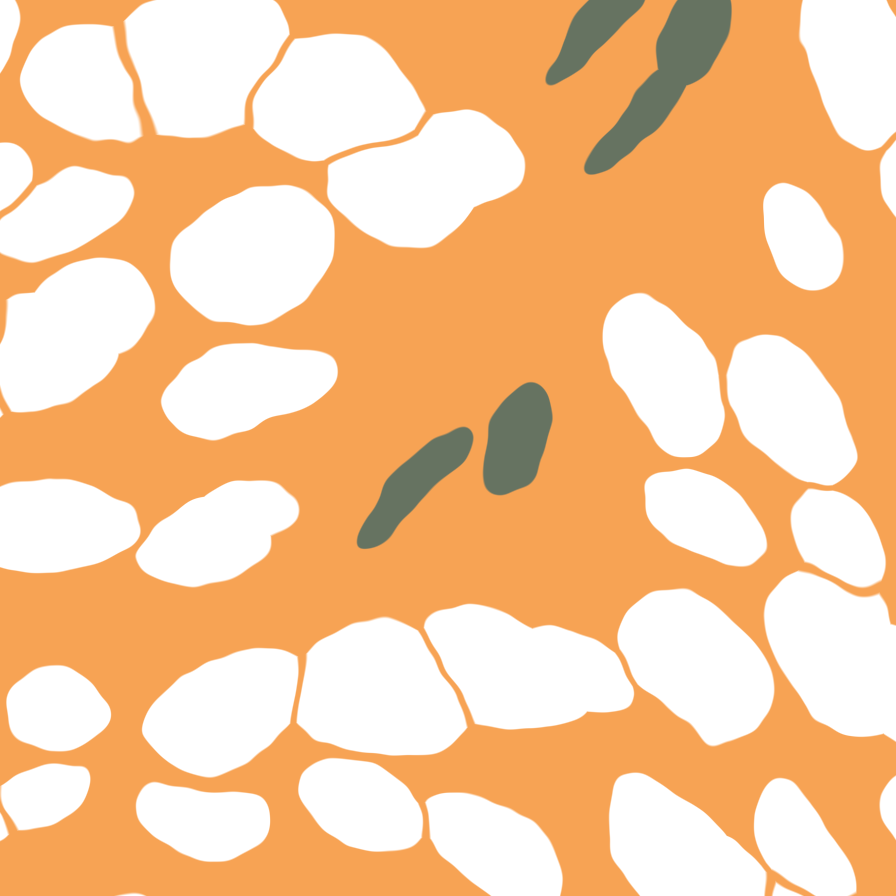
Write a three.js fragment shader that draws this pattern.

```glsl
varying vec2 vUv;

const vec3 GROUND = vec3(0.97, 0.64, 0.33);
const vec3 STONE = vec3(1.0);
const vec3 LEAF = vec3(0.40, 0.45, 0.38);

const float CELLS = 6.0;                     // stones across the canvas
const float JITTER = 0.56;                   // scatter inside a cell
const vec2 STONE_RADII = vec2(0.091, 0.060);
const vec2 STONE_SCALE = vec2(0.68, 1.2);    // smallest, largest
const float LOBED_SHARE = 0.25;
const float TILT_LEFT = 0.3;
const float TILT_RIGHT = -0.9;
const float GAP = 0.007;                     // seam between neighbours

const vec2 CLUSTER_A = vec2(0.52, 0.485);
const vec2 CLUSTER_B = vec2(0.72, 0.935);
const float CLEARING = 0.15;                 // bare band joining the clusters
const vec2 WIDE_LEAF = vec2(0.066, 0.037);
const vec2 SLIM_LEAF = vec2(0.084, 0.023);

const float WARP = 0.030;
const float ROUGHNESS = 0.006;
const float EDGE = 0.0012;
const float TAU = 6.2831853;

float hash(vec2 p) {
  return fract(sin(dot(p, vec2(127.1, 311.7))) * 43758.5453);
}

float noise(vec2 p) {
  vec2 i = floor(p);
  vec2 f = fract(p);
  f = f * f * (3.0 - 2.0 * f);
  return mix(mix(hash(i), hash(i + vec2(1.0, 0.0)), f.x),
             mix(hash(i + vec2(0.0, 1.0)), hash(i + vec2(1.0, 1.0)), f.x), f.y);
}

vec2 noise2(vec2 p) {
  return vec2(noise(p), noise(p + 37.4)) - 0.5;
}

vec2 rotate(vec2 p, float a) {
  float c = cos(a);
  float s = sin(a);
  return vec2(c * p.x + s * p.y, c * p.y - s * p.x);
}

float ellipse(vec2 p, vec2 r) {
  float k = length(p / r);
  return k * (k - 1.0) / max(length(p / (r * r)), 0.0001);
}

float segment(vec2 p, vec2 a, vec2 b) {
  vec2 ab = b - a;
  return length(p - a - ab * clamp(dot(p - a, ab) / dot(ab, ab), 0.0, 1.0));
}

// One stone, sometimes with a second lobe
float stone(vec2 p, vec2 center, vec2 id) {
  float tilt = mix(TILT_LEFT, TILT_RIGHT, smoothstep(0.3, 0.65, center.x));
  tilt += (hash(id + 5.3) - 0.5) * 0.7;
  vec2 r = STONE_RADII * mix(STONE_SCALE.x, STONE_SCALE.y, hash(id + 9.1));
  r.y *= mix(0.8, 1.2, hash(id + 13.7));
  vec2 q = rotate(p - center, tilt);
  float d = ellipse(q, r);
  if (hash(id + 17.9) < LOBED_SHARE) {
    d = min(d, ellipse(q - r * vec2(0.7, 0.55), r * 0.75));
  }
  return d;
}

// Scattered stones, split by thin seams where they meet
float stones(vec2 p) {
  vec2 cell = floor(p * CELLS);
  float nearest = 1.0;
  float second = 1.0;
  for (int y = -1; y <= 1; y++) {
    for (int x = -1; x <= 1; x++) {
      vec2 id = cell + vec2(float(x), float(y));
      vec2 offset = vec2(hash(id), hash(id + 21.3)) - 0.5;
      vec2 center = (id + 0.5 + JITTER * offset) / CELLS;
      if (segment(center, CLUSTER_A, CLUSTER_B) < CLEARING) continue;
      float d = stone(p, center, id);
      second = min(second, max(nearest, d));
      nearest = min(nearest, d);
    }
  }
  return max(nearest, 0.5 * (GAP + nearest - second));
}

// Ring of slanted leaves, the first one wide
float leaves(vec2 p, vec2 center, float count) {
  float d = 1.0;
  for (int i = 0; i < 3; i++) {
    float k = float(i);
    if (k >= count) break;
    float around = 0.46 + TAU * k / count;
    vec2 spot = center + 0.064 * vec2(cos(around), sin(around));
    float tilt = mix(1.2, 0.85, min(k, 1.0));
    d = min(d, ellipse(rotate(p - spot, tilt), mix(WIDE_LEAF, SLIM_LEAF, min(k, 1.0))));
  }
  return d;
}

void main() {
  // Uneven outlines
  vec2 rough = ROUGHNESS * noise2(vUv * 45.0);
  vec2 p = vUv + WARP * noise2(vUv * 11.0) + rough;
  vec2 leafPoint = vUv + 0.4 * WARP * noise2(vUv * 16.0) + rough;

  float leaf = min(leaves(leafPoint, CLUSTER_A, 2.0), leaves(leafPoint, CLUSTER_B, 3.0));
  float pebble = max(stones(p), 2.0 * GAP - leaf);

  vec3 color = mix(STONE, GROUND, smoothstep(-EDGE, EDGE, pebble));
  color = mix(LEAF, color, smoothstep(-EDGE, EDGE, leaf));
  gl_FragColor = vec4(color, 1.0);
}
```
